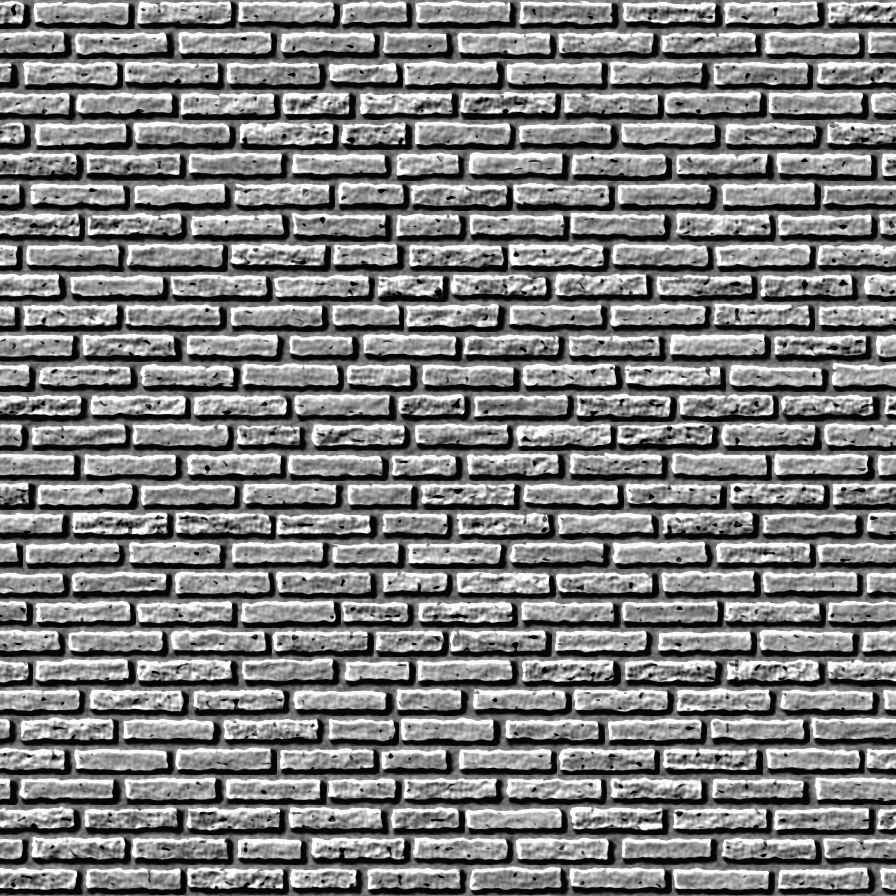
This texture map is drawn by a Shadertoy shader. Its source:

```glsl
// Grey embossed brick wall: 30 staggered courses, each with eight long bricks and
// one short one. Every brick is a wobbly rounded box, lit from the upper left by
// comparing it with a shifted copy of itself; gradient noise adds grain and pits.

float hash(vec2 p) {
    vec3 q = fract(vec3(p.xyx) * 0.1031);
    q += dot(q, q.yzx + 33.33);
    return fract((q.x + q.y) * q.z);
}

vec2 gradient(vec2 cell) {
    float angle = 6.2832 * hash(cell);
    return vec2(cos(angle), sin(angle));
}

// Gradient noise, roughly -0.7 to 0.7
float noise(vec2 p) {
    vec2 i = floor(p), f = p - i;
    vec2 u = f * f * f * (f * (f * 6.0 - 15.0) + 10.0);
    vec2 e = vec2(0.0, 1.0);
    float a = dot(gradient(i), f);
    float b = dot(gradient(i + e.yx), f - e.yx);
    float c = dot(gradient(i + e.xy), f - e.xy);
    float d = dot(gradient(i + e.yy), f - e.yy);
    return mix(mix(a, b, u.x), mix(c, d, u.x), u.y);
}

float roundBox(vec2 p, vec2 halfSize, float radius) {
    vec2 q = abs(p) - halfSize + radius;
    return length(max(q, 0.0)) + min(max(q.x, q.y), 0.0) - radius;
}

// Height of the rough clay, stretched along the courses
float clay(vec2 p) {
    return 0.5 * noise(p * vec2(1.1, 2.3)) + 0.28 * noise(p * vec2(3.2, 4.5) + 17.0)
         + 0.16 * noise(p * 7.5 + 41.0);
}

void mainImage(out vec4 fragColor, in vec2 fragCoord) {
    // One unit is one course; y runs downward
    vec2 uv = fragCoord / iResolution.xy;
    vec2 p = vec2(uv.x, 1.0 - uv.y) * 30.0;
    float aa = 30.0 / iResolution.y;
    p.y -= 0.04 + 0.08 * sin(6.2832 * (p.y / 30.0 - 0.17));

    // Course and brick; the short brick closes each course
    float row = floor(p.y);
    float start = 13.7 + 1.72 * mod(row, 2.0) + 0.8 * (hash(vec2(row, 3.0)) - 0.5);
    start -= 3.4375 * step(0.75, hash(vec2(row, 9.0)));
    float x = mod(p.x - start, 30.0);
    float col = min(floor(x / 3.4375), 8.0);
    float width = col > 7.5 ? 2.5 : 3.4375;
    vec2 local = vec2(x - col * 3.4375, p.y - row);
    vec2 id = vec2(col, row) + 50.0;
    float tone = hash(id), rough = hash(id + 71.0);

    // Brick outline with uneven edges and a slight tilt
    vec2 low = vec2(0.04 + 0.10 * hash(id + 11.0), 0.10 + 0.05 * hash(id + 23.0));
    vec2 high = vec2(width - 0.19 - 0.10 * hash(id + 37.0), 0.80 - 0.05 * hash(id + 53.0));
    vec2 wobble = vec2(noise(p * 1.9), noise(p * 1.6 + 9.0)) * 0.08
                + vec2(noise(p * 4.5 + 5.0), noise(p * 4.1 + 31.0)) * 0.05;
    vec2 q = local - 0.5 * (low + high) + wobble;
    q.y += 0.025 * (hash(id + 87.0) - 0.5) * q.x;
    vec2 halfSize = 0.5 * (high - low);
    float d = roundBox(q, halfSize, 0.09);
    float shifted = roundBox(q - vec2(0.13, 0.12), halfSize, 0.09);
    float facing = clamp((shifted - d) / 0.12, -1.0, 1.0);

    // Shaded clay relief
    float relief = clay(p) - clay(p + vec2(0.07, 0.10));
    float grain = noise(p * vec2(6.0, 8.0) + 63.0);

    // Brick face: grey centre, pale borders, scattered pits
    float face = 0.57 + 0.12 * (tone - 0.5) - 0.14 * q.y;
    face += relief * (0.7 + 1.1 * rough * rough) + 0.10 * grain;
    face += 0.14 * smoothstep(-0.24, -0.05, d);
    float pit = noise(p * vec2(3.1, 4.2) + 90.0) + 0.12 * rough;
    face -= 0.55 * smoothstep(0.40, 0.56, pit);
    float rim = exp(-pow((d + 0.055) / 0.062, 2.0));
    face += rim * (0.24 + 0.26 * facing + 0.12 * grain);

    // Mortar, lightest just above a brick, under a cast shadow
    float mortar = 0.42 + 0.35 * relief + 0.14 * grain;
    mortar += 0.10 * smoothstep(0.16, 0.02, d) * max(facing, 0.0);
    float shadow = 1.0 - smoothstep(0.02, 0.15, shifted);
    mortar = mix(mortar, 0.02, shadow);

    float edge = max(0.03, 0.6 * aa);
    float grey = mix(face, mortar, smoothstep(-edge, edge, d));
    fragColor = vec4(vec3(clamp(grey, 0.02, 0.98)), 1.0);
}
```
